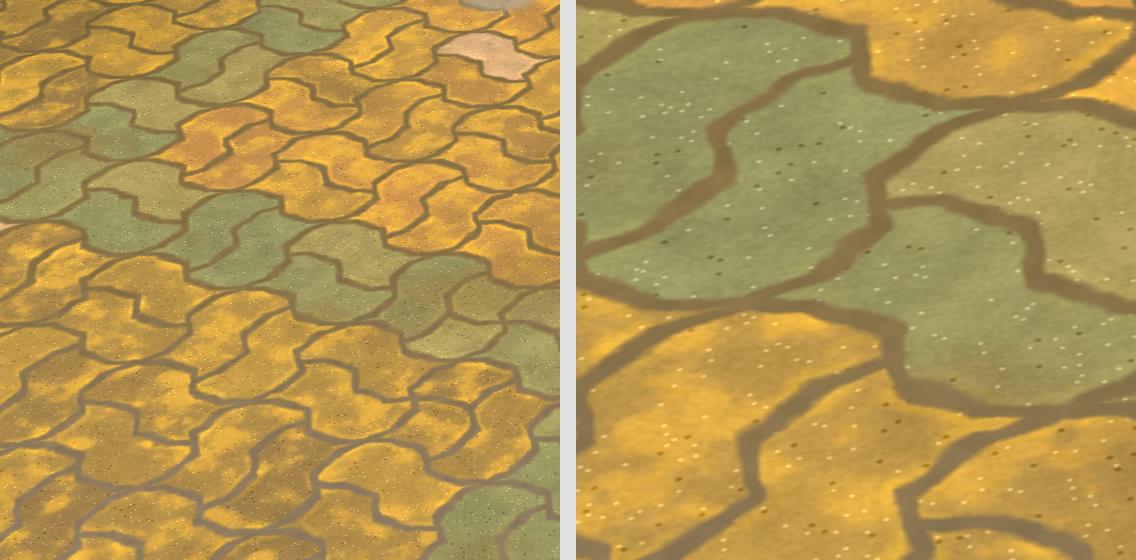
Left, the full canvas; right, a detail of the centre.
A Shadertoy shader for this texture:

```glsl
// Wavy interlocking pavers laid in a basket weave, seen in perspective.
// A homography maps the canvas to paving cells; each cell holds two stones,
// turned a quarter in every other cell, with green bands among ochre ones.

float hash(vec2 p) {
    return fract(sin(dot(p, vec2(127.1, 311.7))) * 43758.5453);
}

float noise(vec2 p) {
    vec2 i = floor(p), f = fract(p);
    f = f * f * (3.0 - 2.0 * f);
    return mix(mix(hash(i), hash(i + vec2(1, 0)), f.x),
               mix(hash(i + vec2(0, 1)), hash(i + vec2(1, 1)), f.x), f.y);
}

float fbm(vec2 p) {
    float sum = 0.0, gain = 0.5;
    for (int k = 0; k < 4; k++) {
        sum += gain * noise(p);
        p = mat2(1.6, 1.2, -1.2, 1.6) * p + 7.3;
        gain *= 0.5;
    }
    return sum / 0.9375;
}

// S-shaped stone edge with a steep step at mid length
vec2 edgeWave(vec2 t) {
    return clamp(1.5 * sin(6.2832 * t) - 0.3 * sin(12.5664 * t), -1.0, 1.0);
}

// Scattered round grains, 0 to 1
float grains(vec2 p, float amount) {
    vec2 cell = floor(p);
    vec2 centre = 0.3 + 0.4 * vec2(hash(cell + 3.1), hash(cell + 8.7));
    float spot = 1.0 - smoothstep(0.1, 0.32, length(fract(p) - centre));
    return spot * step(1.0 - amount, hash(cell));
}

void mainImage(out vec4 fragColor, in vec2 fragCoord) {
    vec2 uv = fragCoord / iResolution.xy;

    // Perspective: canvas to paving plane, one unit per cell
    mat3 planeToCanvas = mat3(0.189, -0.0727, -0.018,
                              0.204, 0.1565, 0.055,
                              0.436, 0.388, 1.0);
    vec3 h = inverse(planeToCanvas) * vec3(uv, 1.0);
    vec2 plane = h.xy / h.z + 0.5;
    float pixel = length(fwidth(plane));

    // Interlocking edges with a little roughness
    vec2 rough = vec2(fbm(plane * 9.0), fbm(plane * 9.0 + 31.0)) - 0.5;
    vec2 q = plane - 0.085 * edgeWave(plane.yx) + 0.06 * rough;
    vec2 cell = floor(q), f = fract(q);

    // Two stones per cell, a few of them cut in half
    bool upright = mod(cell.x + cell.y, 2.0) < 0.5;
    vec2 side = upright ? f : f.yx;
    float pairPos = fract(side.x * 2.0);
    vec2 id = cell * 2.0 + (upright ? vec2(1, 0) : vec2(0, 1)) * step(0.5, side.x);
    float d = min(min(side.y, 1.0 - side.y), 0.5 * min(pairPos, 1.0 - pairPos));
    if (hash(id + 5.0) > 0.95) {
        d = min(d, abs(side.y - 0.5));
        id += 0.37 * step(0.5, side.y);
    }

    // Stone colours: ochre field, orange far side, green bands
    float tone = hash(id + 17.0);
    float mottle = fbm(plane * 6.0 + id * 3.0);
    float stain = fbm(plane * 1.1 + 4.0);
    vec3 stone = mix(vec3(0.65, 0.52, 0.30), vec3(0.80, 0.63, 0.29), tone);
    if (cell.y > 1.5 && cell.x > -2.5)
        stone = mix(stone, vec3(0.90, 0.62, 0.32), 0.75 * hash(id + 41.0));
    bool greenBand = abs(cell.y - 1.0) < 0.5 || abs(mod(cell.x, 6.0) - 3.0) < 0.5;
    if (greenBand)
        stone = mix(vec3(0.57, 0.58, 0.38), vec3(0.70, 0.63, 0.37), tone);
    else
        stone = mix(stone, vec3(0.89, 0.68, 0.25), 0.8 * smoothstep(0.45, 0.72, mottle));
    if (hash(id + 63.0) > 0.97) stone = vec3(0.88, 0.70, 0.50);

    // Wear: stains, mottling, rubbed edges and grit
    stone *= 0.89 + 0.22 * mottle;
    stone = mix(stone, vec3(0.60, 0.48, 0.27), 0.5 * smoothstep(0.5, 0.75, stain));
    float rim = smoothstep(0.03, 0.05, d) * (1.0 - smoothstep(0.05, 0.11, d));
    float rubbed = smoothstep(0.45, 0.65, fbm(plane * 4.0 + 12.0));
    stone += (greenBand ? 0.3 : 1.0) * rim * rubbed * vec3(0.12, 0.09, -0.02);
    stone += 0.16 * grains(plane * 32.0, 0.11);
    stone -= 0.14 * grains(plane * 27.0 + 50.0, 0.07);
    stone += 0.05 * (noise(plane * 70.0) - 0.5);

    // Joints: brown far away, greyer close by
    vec3 joint = mix(vec3(0.56, 0.48, 0.37), vec3(0.53, 0.44, 0.27), smoothstep(0.1, 0.6, uv.y));
    joint *= 0.92 + 0.16 * fbm(plane * 12.0);
    float jointWidth = 0.034 + 0.02 * (fbm(plane * 5.0 + 20.0) - 0.5);
    float soft = 0.012 + 0.5 * pixel;
    vec3 color = mix(joint, stone, smoothstep(jointWidth - soft, jointWidth + soft, d));

    // Brownish shade at the far left, pale wet sheen at the far right
    color *= 1.0 - 0.12 * smoothstep(0.75, 1.0, uv.y) * (1.0 - smoothstep(0.2, 0.6, uv.x));
    float sheen = 1.0 - smoothstep(0.5, 1.0, length((uv - vec2(0.89, 1.01)) / vec2(0.09, 0.04)));
    color = mix(color, vec3(0.70, 0.65, 0.55), 0.8 * sheen);
    fragColor = vec4(color, 1.0);
}
```
